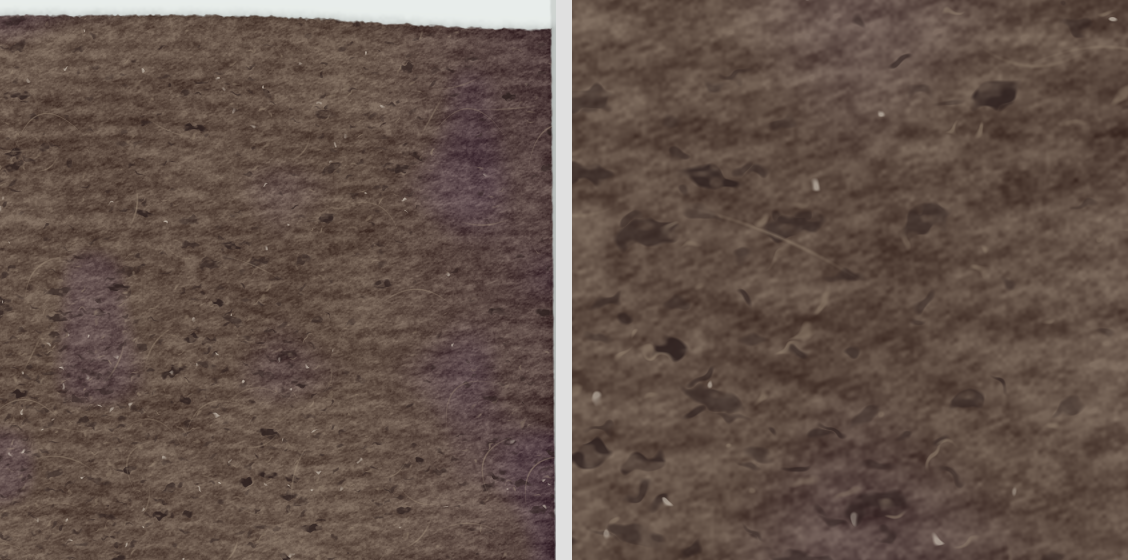
Left: the whole. Right: its middle third, enlarged.
A Shadertoy shader for this texture:

```glsl
// Worn brown fibreboard with faint ridges, dark chips and pale fibres, set against a white border.

const float TAU = 6.2831853;
const vec3 DARK_BROWN  = vec3(0.26, 0.19, 0.16);
const vec3 LIGHT_BROWN = vec3(0.45, 0.38, 0.33);
const vec3 CHIP_COLOR  = vec3(0.17, 0.12, 0.115);
const vec3 FIBRE_COLOR = vec3(0.62, 0.55, 0.47);
const vec3 SPECK_COLOR = vec3(0.76, 0.72, 0.67);
const vec3 BORDER_COLOR = vec3(0.86, 0.88, 0.87);
const vec3 PURPLE_SHIFT = vec3(-0.02, -0.025, 0.014);
const float BASE_TONE = 0.70;
const float RIDGE_SPACING = 0.036;
const float RIDGE_DEPTH = 0.15;
const float GRAIN_DEPTH = 0.55;
const float CLUMP_DEPTH = 0.62;
const float BROAD_DEPTH = 0.42;
const float EDGE_SOFTNESS = 0.0012;

float hash1(vec2 p) {
    vec3 q = fract(p.xyx * 0.1031);
    q += dot(q, q.yzx + 33.33);
    return fract((q.x + q.y) * q.z);
}

vec2 hash2(vec2 p) {
    vec3 q = fract(p.xyx * vec3(0.1031, 0.1030, 0.0973));
    q += dot(q, q.yzx + 33.33);
    return fract((q.xx + q.yz) * q.zy);
}

// Value noise in -0.5 .. 0.5
float noise(vec2 p) {
    vec2 i = floor(p), f = fract(p);
    f = f * f * (3.0 - 2.0 * f);
    float low  = mix(hash1(i), hash1(i + vec2(1, 0)), f.x);
    float high = mix(hash1(i + vec2(0, 1)), hash1(i + vec2(1, 1)), f.x);
    return mix(low, high, f.y) - 0.5;
}

vec2 rotate(vec2 p, float angle) {
    float c = cos(angle), s = sin(angle);
    return vec2(c * p.x + s * p.y, c * p.y - s * p.x);
}

float coverage(float d) {
    float soft = max(EDGE_SOFTNESS, 1.0 / iResolution.y);
    return smoothstep(soft, -soft, d);
}

// Debris gathers in patches, most of all at the lower left
float debrisDensity(vec2 p) {
    float corner = 1.0 - smoothstep(0.1, 0.75, length(p * vec2(0.8, 1.0)));
    return 0.35 + 1.1 * smoothstep(-0.1, 0.35, noise(p * 7.0 + 40.0)) + 1.3 * corner;
}

// Scattered ellipses, one per cell; bend curves them, angles = (middle, spread)
float scatter(vec2 p, float cell, vec2 halfSize, float share, vec2 angles, float bend, float seed) {
    vec2 home = floor(p / cell);
    float cover = 0.0;
    for (int j = -1; j <= 1; j++)
    for (int i = -1; i <= 1; i++) {
        vec2 id = home + vec2(i, j);
        vec2 key = id + seed;
        vec2 center = (id + hash2(key)) * cell;
        if (hash1(key + 71.0) > share * debrisDensity(center)) continue;
        vec2 r = hash2(key + 137.0);
        vec2 q = rotate(p - center, angles.x + angles.y * (2.0 * r.x - 1.0));
        q.y += bend * (r.y - 0.5) * q.x * q.x;
        vec2 size = halfSize * vec2(mix(0.35, 1.0, r.y), mix(0.6, 1.0, r.x));
        float d = (length(q / size) - 1.0) * size.y;
        cover = max(cover, coverage(d) * mix(0.5, 1.0, hash1(key + 211.0)));
    }
    return cover;
}

// Brightness of the bare board, 0 dark to 1 light
float boardTone(vec2 p) {
    vec2 slanted = rotate(p, 0.35);
    float grain = noise(slanted * vec2(190.0, 340.0)) + 0.5 * noise(p * 420.0 + 9.0);
    float clumps = noise(rotate(p, 0.12) * vec2(55.0, 125.0) + 17.0);
    float broad = noise(p * vec2(6.0, 11.0) + 5.0) + 0.5 * noise(p * vec2(15.0, 38.0));
    float phase = (p.y + 0.03 * p.x) / RIDGE_SPACING + 0.9 * noise(p * vec2(4.0, 9.0) + 3.0);
    float ridges = sin(TAU * phase) * (0.7 + noise(p * vec2(9.0, 20.0) + 60.0));
    return BASE_TONE + GRAIN_DEPTH * grain + CLUMP_DEPTH * clumps
         + BROAD_DEPTH * broad + RIDGE_DEPTH * ridges;
}

void mainImage(out vec4 fragColor, in vec2 fragCoord) {
    vec2 p = fragCoord / iResolution.y;
    float width = iResolution.x / iResolution.y;

    // Depth inside the board from its ragged top and right edges
    float ragged = 0.004 * noise(p * 70.0) + 0.003 * noise(p * 190.0);
    float topDepth = mix(0.972, 0.946, smoothstep(0.35, 1.0, p.x)) - p.y + ragged;
    float sideDepth = width - 0.002 - 0.008 * p.y - p.x + 0.3 * ragged;

    // Board, darker and more purple toward the right
    float rightShade = smoothstep(0.6, 1.0, p.x) * (0.5 + 0.5 * p.y);
    float tone = boardTone(p) - 0.24 * rightShade;
    tone -= 0.35 * exp(-max(topDepth, 0.0) / 0.012) + 0.4 * exp(-max(sideDepth, 0.0) / 0.010);
    vec3 color = mix(DARK_BROWN, LIGHT_BROWN, clamp(tone, -0.25, 1.3));
    color += PURPLE_SHIFT * (rightShade + smoothstep(0.1, 0.35, noise(p * 6.0 + 90.0)));

    // Dark chips with broken outlines
    vec2 warped = p + 0.009 * vec2(noise(p * 110.0), noise(p * 130.0 + 31.0));
    float chips = scatter(warped, 0.045, vec2(0.021, 0.0075), 0.20, vec2(0.05, 0.45), 0.0, 11.0);
    float crumbs = scatter(warped, 0.020, vec2(0.009, 0.0032), 0.22, vec2(0.15, 0.6), 0.0, 301.0);
    float broken = smoothstep(-0.35, 0.1, noise(p * vec2(120.0, 190.0) + 23.0));
    color = mix(color, CHIP_COLOR, max(0.9 * chips * mix(0.35, 1.0, broken), 0.6 * crumbs));

    // Pale flakes, fibres and specks
    float flakes = scatter(warped, 0.020, vec2(0.0065, 0.0022), 0.15, vec2(0.5, 0.7), 0.0, 503.0);
    float fibres = scatter(p, 0.075, vec2(0.036, 0.0013), 0.22, vec2(0.5, 1.0), 30.0, 701.0);
    float specks = scatter(warped, 0.036, vec2(0.0040, 0.0030), 0.11, vec2(0.6, 0.9), 0.0, 907.0);
    color = mix(color, FIBRE_COLOR, max(0.5 * flakes, 0.65 * fibres));
    color = mix(color, SPECK_COLOR, 0.85 * specks);

    // White border, greyer where it meets the board and on the right
    float depth = min(topDepth, sideDepth);
    vec3 border = BORDER_COLOR + 0.05 * smoothstep(0.0, 0.02, -topDepth);
    border -= 0.10 * smoothstep(0.003, -0.003, sideDepth) + 0.12 * exp(-max(-depth, 0.0) / 0.004);
    color = mix(border, color, smoothstep(-0.003, 0.002, depth));

    fragColor = vec4(clamp(color, 0.0, 1.0), 1.0);
}
```
